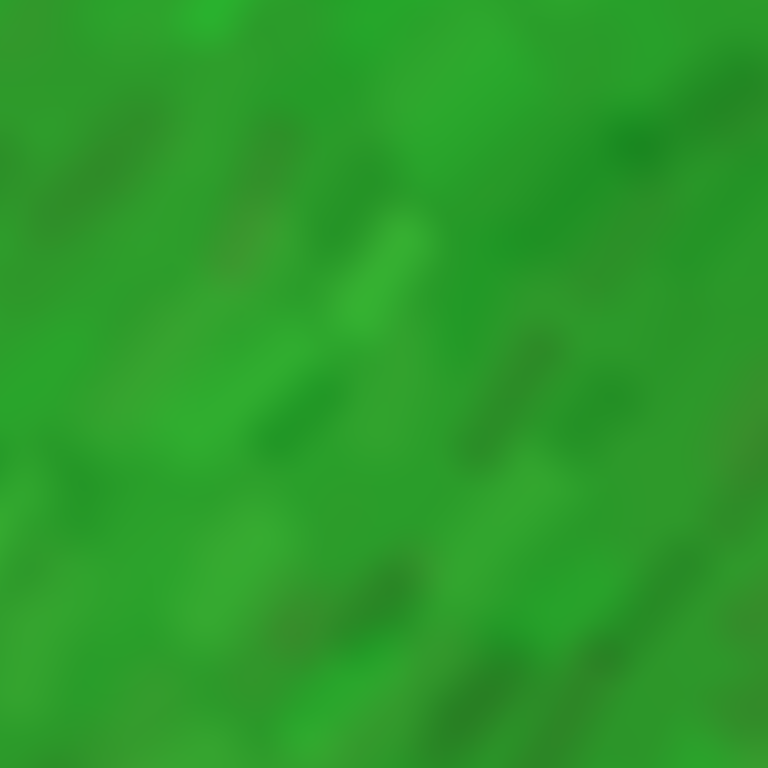
Write a WebGL 1 fragment shader that draws this texture.

```glsl
precision highp float;
// Soft, blurred diagonal brush streaks in shades of leaf green.

uniform vec2 u_resolution;

const vec3 LEAF_GREEN = vec3(0.171, 0.605, 0.164);
const vec3 LIGHT_SHIFT = vec3(0.014, 0.056, 0.016);
const vec3 OLIVE_SHIFT = vec3(0.036, -0.008, 0.010);
const float STREAK_ANGLE = 0.9;
const vec2 CELL_SIZE = vec2(0.20, 0.085); // along and across the streaks

vec4 hash4(vec2 cell, float seed) {
  vec4 h = fract(vec4(cell.xyx, cell.y + seed) * vec4(0.1031, 0.1030, 0.0973, 0.1099));
  h += dot(h, h.wzxy + 33.33);
  return fract((h.xxyz + h.yzzw) * h.zywx);
}

vec2 rotate(vec2 p, float angle) {
  float c = cos(angle);
  float s = sin(angle);
  return vec2(c * p.x + s * p.y, c * p.y - s * p.x);
}

// Blurred capsule along x: one on its axis, zero beyond its radius.
float softStreak(vec2 p, float halfLength, float radius) {
  p.x -= clamp(p.x, -halfLength, halfLength);
  return 1.0 - smoothstep(0.0, radius, length(p));
}

// Sum of jittered cellular streaks; x is lightness, y is olive tint.
vec2 streakField(vec2 p, vec2 cellSize, float seed) {
  vec2 home = floor(p / cellSize);
  vec2 total = vec2(0.0);
  for (int j = -2; j <= 2; j++) {
    for (int i = -1; i <= 1; i++) {
      vec2 cell = home + vec2(float(i), float(j));
      vec4 place = hash4(cell, seed);
      vec4 tone = hash4(cell, seed + 17.0);
      vec2 offset = p - (cell + place.xy) * cellSize;
      float tilt = mix(-0.35, 0.35, place.z);
      float halfLength = mix(0.035, 0.085, place.w);
      float radius = mix(0.065, 0.095, tone.z);
      float cover = softStreak(rotate(offset, tilt), halfLength, radius);
      total += (tone.xy * 2.0 - 1.0) * cover;
    }
  }
  return total;
}

// Broad, slow drift made of layered sines.
float slowDrift(vec2 p, float phase) {
  float broad = sin(p.x * 4.1 - p.y * 2.3 + phase);
  float fine = sin(p.x * 3.2 + p.y * 6.7 + phase * 2.0 + broad);
  return 0.6 * broad + 0.4 * fine;
}

void main() {
  vec2 p = gl_FragCoord.xy / u_resolution.y;
  vec2 tint = streakField(rotate(p, STREAK_ANGLE), CELL_SIZE, 5.0);
  tint += 0.35 * vec2(slowDrift(p, 1.7), slowDrift(p, 4.2));
  vec3 color = LEAF_GREEN + LIGHT_SHIFT * tint.x + OLIVE_SHIFT * tint.y;
  gl_FragColor = vec4(color, 1.0);
}
```
